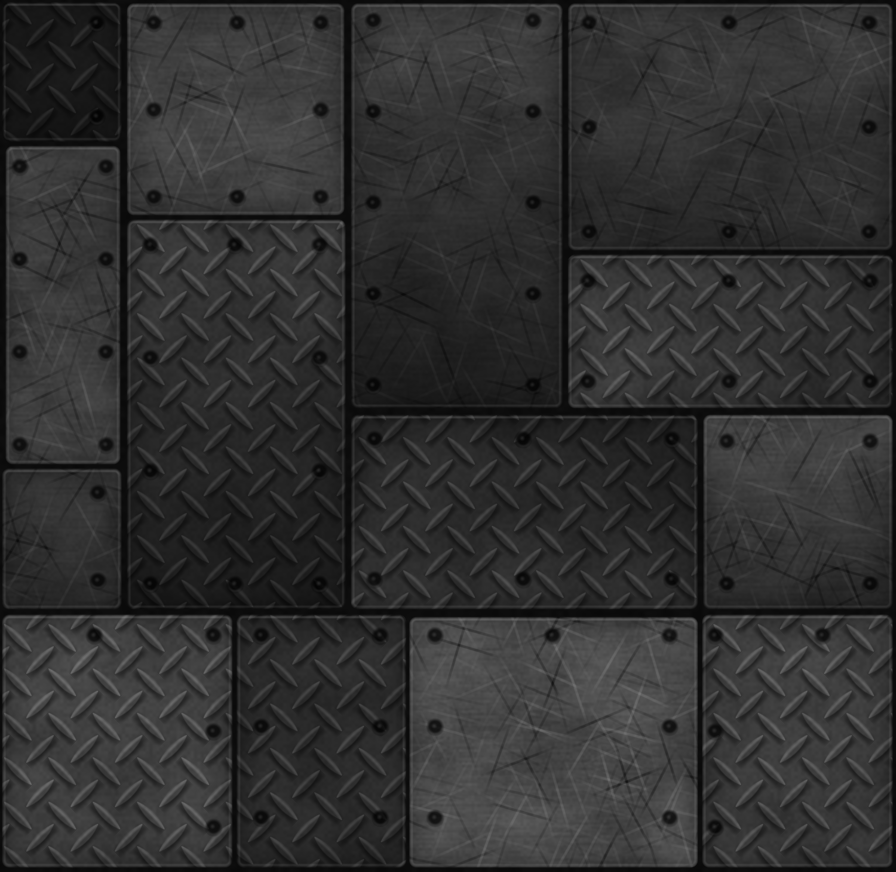
Reproduce this texture procedurally as a Shadertoy shader.

```glsl
float hash(vec2 p) {
    vec3 q = fract(vec3(p.xyx) * 0.1031);
    q += dot(q, q.yzx + 33.33);
    return fract((q.x + q.y) * q.z);
}

float noise(vec2 p) {
    vec2 i = floor(p), f = fract(p);
    f = f * f * (3.0 - 2.0 * f);
    return mix(mix(hash(i), hash(i + vec2(1, 0)), f.x),
               mix(hash(i + vec2(0, 1)), hash(i + vec2(1, 1)), f.x), f.y);
}

mat2 rotate(float a) {
    return mat2(cos(a), -sin(a), sin(a), cos(a));
}

float roundBox(vec2 p, vec4 box, float r) {
    vec2 q = abs(p - 0.5 * (box.xy + box.zw)) - 0.5 * (box.zw - box.xy) + r;
    return length(max(q, 0.0)) + min(max(q.x, q.y), 0.0) - r;
}

// Cloudy stains, fine grain and sparse hairline scratches
float wornMetal(vec2 p, float px) {
    float wear = 0.26 * (noise(p * 1.7) - 0.5) + 0.18 * (noise(p * 5.0 + 9.0) - 0.5);
    wear += 0.12 * (noise(p * vec2(5, 45)) - 0.5) + 0.12 * (noise(p * 38.0) - 0.5);
    for (int i = 0; i < 7; i++) {
        float k = float(i);
        vec2 q = rotate(k * 0.83 + 0.2) * p * vec2(1.3, 7.0) + k * 17.0;
        vec2 id = floor(q), f = fract(q);
        float h = hash(id + 3.0);
        float y = 0.5 + 0.3 * (hash(id + 8.0) - 0.5) + (h - 0.5) * (f.x - 0.5);
        float line = 1.0 - smoothstep(0.02, 0.07 + 7.0 * px, abs(f.y - y));
        float ends = smoothstep(0.0, 0.4, f.x) * smoothstep(1.0, 0.6, f.x);
        wear += line * ends * step(0.5, h) * (hash(id + 5.0) - 0.55) * 0.6;
    }
    return wear;
}

// Tapered ridge: x is highlight, y is shadow
vec2 ridge(vec2 p, float slope, float px) {
    vec2 q = vec2(p.x + slope * p.y, p.y - slope * p.x) * 0.7071;
    float taper = max(1.0 - pow(q.x / 0.175, 2.0), 0.0);
    float w = 0.037 * taper;
    float body = smoothstep(px, -px, abs(q.y) - w) * smoothstep(0.0, 0.2, taper);
    float lit = smoothstep(0.024, 0.0, abs(q.y + 0.35 * w));
    float shade = smoothstep(0.065, 0.01, abs(q.y - 0.025)) * sqrt(taper);
    return vec2(body * (0.3 + 0.7 * lit), shade * (1.0 - 0.6 * body));
}

// Crossed ridges on a square lattice
vec2 tread(vec2 p, float phase, float px) {
    vec2 q = p - vec2(0.153, phase);
    vec2 a = (fract(q / 0.38 + 0.5) - 0.5) * 0.38;
    vec2 b = (fract(q / 0.38) - 0.5) * 0.38;
    return max(ridge(a, 1.0, px), ridge(b, -1.0, px));
}

// tone: top, bottom, left-to-right change; a negative phase gives a smooth plate
void plate(inout float c, vec2 p, vec4 box, vec3 tone, float phase, vec4 rivets, vec2 count) {
    float px = 7.68 / iResolution.x;
    float d = roundBox(p, box, 0.06);
    if (d > px) return;
    vec2 t = (p - box.xy) / (box.zw - box.xy);
    float m = mix(tone.x, tone.y, t.y) + tone.z * (t.x - 0.5);

    if (phase < 0.0) {
        m *= 1.0 + wornMetal(p, px);
    } else {
        vec2 r = tread(p, phase, px);
        m *= 0.97 + 0.25 * (noise(p * 3.0) - 0.5) + 0.14 * (noise(p * 34.0) - 0.5);
        m = m * (1.0 - 0.5 * r.y) + r.x * (0.05 + 0.4 * m);
    }

    // Darkened border and thin bevel
    m *= 1.0 - 0.3 * exp(d * 11.0);
    m += (0.07 + 0.06 * smoothstep(0.08, 0.0, p.y - box.y)) * smoothstep(0.018, 0.0, abs(d + 0.02));

    // Rivets around the perimeter of a grid
    for (float j = 0.0; j < count.y; j++)
    for (float i = 0.0; i < count.x; i++) {
        if (i > 0.0 && i < count.x - 1.0 && j > 0.0 && j < count.y - 1.0) continue;
        vec2 v = p - mix(rivets.xy, rivets.zw, vec2(i, j) / (count - 1.0));
        float l = length(v);
        m *= 1.0 - 0.75 * smoothstep(0.085, 0.045, l);
        m += 0.07 * smoothstep(0.02, 0.0, abs(l - 0.055)) * smoothstep(-0.02, 0.06, v.y);
        m += 0.1 * smoothstep(0.03, 0.0, length(v + vec2(0.008, 0.01)));
    }
    c = mix(c, m, smoothstep(px, -px, d));
}

void mainImage(out vec4 fragColor, in vec2 fragCoord) {
    vec2 uv = fragCoord / iResolution.xy;
    vec2 p = vec2(uv.x, 1.0 - uv.y) * vec2(7.68, 7.46);
    float c = 0.035 + 0.02 * noise(p * 20.0);

    // Upper plates
    plate(c, p, vec4(0.02, 0.02, 1.04, 1.21), vec3(0.10, 0.09, 0.0), 0.09, vec4(-0.3, 0.2, 0.83, 1.0), vec2(2, 2));
    plate(c, p, vec4(1.09, 0.03, 2.95, 1.84), vec3(0.24, 0.25, 0.0), -1.0, vec4(1.32, 0.2, 2.75, 1.69), vec2(3, 3));
    plate(c, p, vec4(3.01, 0.03, 4.82, 3.49), vec3(0.24, 0.11, 0.0), -1.0, vec4(3.2, 0.18, 4.57, 3.3), vec2(2, 5));
    plate(c, p, vec4(4.87, 0.03, 7.65, 2.14), vec3(0.22, 0.16, 0.0), -1.0, vec4(5.05, 0.2, 7.45, 1.99), vec2(3, 3));
    plate(c, p, vec4(4.87, 2.18, 7.65, 3.49), vec3(0.23, 0.21, -0.08), 0.057, vec4(5.04, 2.41, 7.46, 3.27), vec2(3, 2));

    // Middle plates
    plate(c, p, vec4(0.05, 1.25, 1.03, 3.97), vec3(0.24, 0.25, 0.0), -1.0, vec4(0.17, 1.43, 0.91, 3.81), vec2(2, 4));
    plate(c, p, vec4(0.02, 4.01, 1.04, 5.21), vec3(0.20, 0.17, 0.0), -1.0, vec4(-0.3, 4.22, 0.84, 4.97), vec2(2, 2));
    plate(c, p, vec4(1.09, 1.88, 2.96, 5.21), vec3(0.24, 0.10, 0.0), 0.137, vec4(1.29, 2.1, 2.74, 5.0), vec2(3, 4));
    plate(c, p, vec4(3.01, 3.55, 5.98, 5.21), vec3(0.15, 0.19, -0.03), 0.057, vec4(3.21, 3.76, 5.76, 4.96), vec2(3, 2));
    plate(c, p, vec4(6.03, 3.55, 7.65, 5.21), vec3(0.28, 0.17, 0.0), -1.0, vec4(6.23, 3.78, 7.46, 5.0), vec2(2, 2));

    // Lower plates
    plate(c, p, vec4(0.02, 5.26, 1.99, 7.42), vec3(0.28, 0.24, 0.0), 0.137, vec4(-0.21, 5.44, 1.83, 7.9), vec2(3, 4));
    plate(c, p, vec4(2.03, 5.26, 3.48, 7.42), vec3(0.18, 0.17, 0.0), 0.057, vec4(2.24, 5.44, 3.26, 7.78), vec2(2, 4));
    plate(c, p, vec4(3.51, 5.28, 5.98, 7.42), vec3(0.31, 0.30, 0.0), -1.0, vec4(3.73, 5.44, 5.74, 7.78), vec2(3, 4));
    plate(c, p, vec4(6.02, 5.26, 7.65, 7.42), vec3(0.27, 0.22, 0.0), 0.137, vec4(6.13, 5.44, 7.97, 7.9), vec2(3, 4));

    fragColor = vec4(vec3(clamp(c, 0.0, 1.0)), 1.0);
}
```
